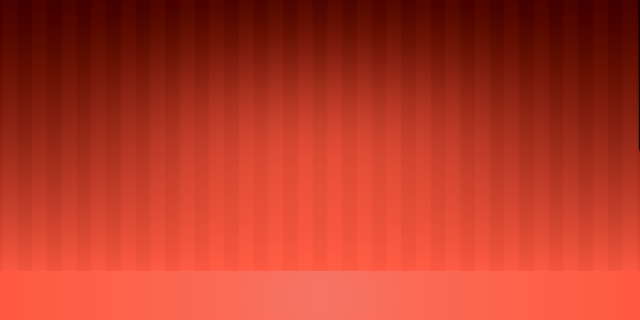
This background is drawn by a Shadertoy shader. Its source:

```glsl
// A red pleated curtain above a plain coral floor.
// A vertical ramp and a soft central glow set the light level of the wall,
// alternate pleats dim it, and one linear colour ramp turns it into red.

#define FLOOR_TOP 0.1536
#define PLEAT_PERIOD 0.0461
#define PLEAT_DEPTH 0.045
#define RAMP_POWER 1.25
#define GLOW_STRENGTH 0.37
#define GLOW_DEPTH 0.5
#define GLOW_SPREAD 0.38

const float TAU = 6.2831853;
const vec3 WALL_SHADE = vec3(0.27, 0.0, -0.045);
const vec3 WALL_LIGHT = vec3(1.0, 0.355, 0.26);
const vec3 FLOOR_SIDE = vec3(1.0, 0.35, 0.245);
const vec3 FLOOR_MIDDLE = vec3(0.975, 0.445, 0.375);
const vec3 FLOOR_SHEEN = vec3(-0.01, 0.015, 0.025);

// 1 inside the dark pleats, 0 between them; one dark pleat sits at x = 0
float pleatMask(float x, float pixel) {
    float offset = abs(fract(x / PLEAT_PERIOD + 0.5) - 0.5);
    float soft = 0.6 * pixel / PLEAT_PERIOD;
    return 1.0 - smoothstep(0.25 - soft, 0.25 + soft, offset);
}

// Light on the wall: depth runs from 0 at the top to 1 at the floor
float wallLight(float x, float depth) {
    float ramp = 0.95 * pow(depth, RAMP_POWER);
    float across = 0.5 + 0.5 * cos(TAU * x);
    float fromGlow = (depth - GLOW_DEPTH) / GLOW_SPREAD;
    return ramp + GLOW_STRENGTH * across * exp(-fromGlow * fromGlow);
}

vec3 wallColor(float x, float y, float pixel) {
    float depth = clamp((1.0 - y) / (1.0 - FLOOR_TOP), 0.0, 1.0);
    float light = wallLight(x, depth);
    light += PLEAT_DEPTH * (0.5 - pleatMask(x, pixel));
    return clamp(mix(WALL_SHADE, WALL_LIGHT, light), 0.0, 1.0);
}

vec3 floorColor(float x, float y) {
    vec3 color = mix(FLOOR_SIDE, FLOOR_MIDDLE, 1.0 - 2.0 * abs(x));
    vec2 fromSheen = vec2(x, y - 0.07) / vec2(0.09, 0.1);
    return color + FLOOR_SHEEN * exp(-dot(fromSheen, fromSheen));
}

void mainImage(out vec4 fragColor, in vec2 fragCoord) {
    vec2 uv = fragCoord / iResolution.xy;
    vec2 pixel = 1.0 / iResolution.xy;
    float x = uv.x - 0.5;

    vec3 wall = wallColor(x, uv.y, pixel.x);

    // Narrow shadow at the right end of the curtain
    float seam = smoothstep(0.998 - 0.5 * pixel.x, 0.998 + 0.5 * pixel.x, uv.x);
    seam *= smoothstep(0.52, 0.54, uv.y);
    wall *= 1.0 - 0.8 * seam;

    // Floor with a smoothed upper edge
    float wallMask = smoothstep(FLOOR_TOP - 0.6 * pixel.y,
                                FLOOR_TOP + 0.6 * pixel.y, uv.y);
    fragColor = vec4(mix(floorColor(x, uv.y), wall, wallMask), 1.0);
}
```
